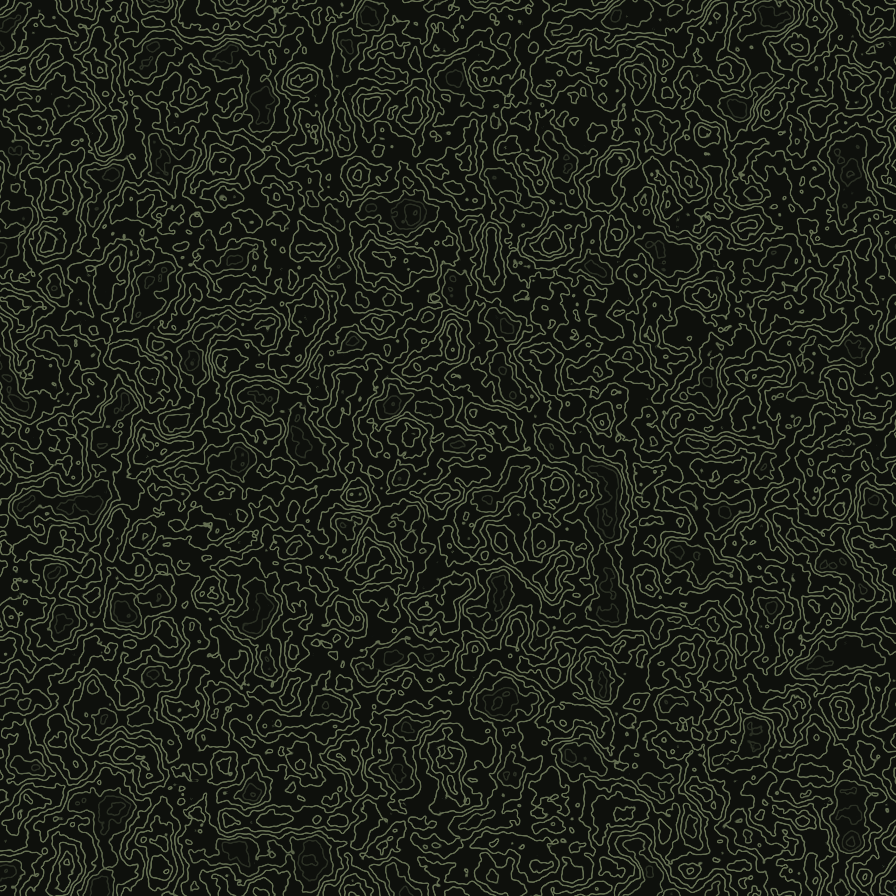
Give the GLSL for this pattern, as a three.js fragment shader.

```glsl
// Fine olive contour lines of a rough height field on a near-black ground.
// The field is fractal gradient noise with analytic slopes, so that each
// contour keeps one width; the deepest contours fade into the ground.
#define BASE_CELLS 18.0     // noise cells across the canvas, first octave
#define OCTAVES 4
#define GAIN 0.43           // strength of each octave against the one before
#define LEVELS 5.2          // contours per unit of height
#define LINE_WIDTH 0.00128  // in canvas widths
#define MIN_SLOPE 30.0      // keeps flat summits from becoming blots
#define DEEP_GLOW 0.32      // brightness left in the deepest contours
#define GROUND vec3(0.054, 0.064, 0.049)
#define LINE_COLOUR vec3(0.500, 0.550, 0.405)

varying vec2 vUv;

float hash(vec2 p) {
  vec3 q = fract(vec3(p.xyx) * 0.1031);
  q += dot(q, q.yzx + 33.33);
  return fract((q.x + q.y) * q.z);
}

// Unit gradient of a lattice corner
vec2 cornerGradient(vec2 corner) {
  float angle = 6.28318 * hash(corner);
  return vec2(cos(angle), sin(angle));
}

// Gradient noise: x is the height, yz its slope
vec3 noiseWithSlope(vec2 p) {
  vec2 cell = floor(p);
  vec2 f = p - cell;
  vec2 u = f * f * f * (f * (f * 6.0 - 15.0) + 10.0);
  vec2 du = 30.0 * f * f * (f * (f - 2.0) + 1.0);

  vec2 ga = cornerGradient(cell);
  vec2 gb = cornerGradient(cell + vec2(1.0, 0.0));
  vec2 gc = cornerGradient(cell + vec2(0.0, 1.0));
  vec2 gd = cornerGradient(cell + vec2(1.0, 1.0));
  float a = dot(ga, f);
  float b = dot(gb, f - vec2(1.0, 0.0));
  float c = dot(gc, f - vec2(0.0, 1.0));
  float d = dot(gd, f - vec2(1.0, 1.0));

  float height = mix(mix(a, b, u.x), mix(c, d, u.x), u.y);
  vec2 slope = mix(mix(ga, gb, u.x), mix(gc, gd, u.x), u.y)
             + du * vec2(mix(b - a, d - c, u.y), mix(c - a, d - b, u.x));
  return vec3(height, slope);
}

// Sum of octaves, with the slope in canvas units
vec3 terrain(vec2 p) {
  vec3 sum = vec3(0.0);
  float cells = BASE_CELLS;
  float strength = 1.0;
  for (int i = 0; i < OCTAVES; i++) {
    vec2 shift = vec2(17.37, 41.73) * float(i + 1);
    vec3 n = noiseWithSlope(p * cells + shift);
    sum += strength * vec3(n.x, n.yz * cells);
    cells *= 2.0;
    strength *= GAIN;
  }
  return sum;
}

void main() {
  vec3 field = terrain(vUv) * LEVELS;

  // Distance to the nearest contour, in canvas widths
  float toLine = abs(fract(field.x) - 0.5) / max(length(field.yz), MIN_SLOPE);

  // Smooth line; when thinner than a pixel it dims instead of breaking up
  float pixel = fwidth(vUv.x);
  float halfWidth = 0.5 * LINE_WIDTH;
  float drawn = max(halfWidth, 0.75 * pixel);
  float edge = 0.5 * pixel;
  float cover = 1.0 - smoothstep(drawn - edge, drawn + edge, toLine);
  cover *= halfWidth / drawn;

  // Contours in deep hollows are fainter
  cover *= mix(DEEP_GLOW, 1.0, smoothstep(-2.4, -1.2, field.x));

  gl_FragColor = vec4(mix(GROUND, LINE_COLOUR, cover), 1.0);
}
```
